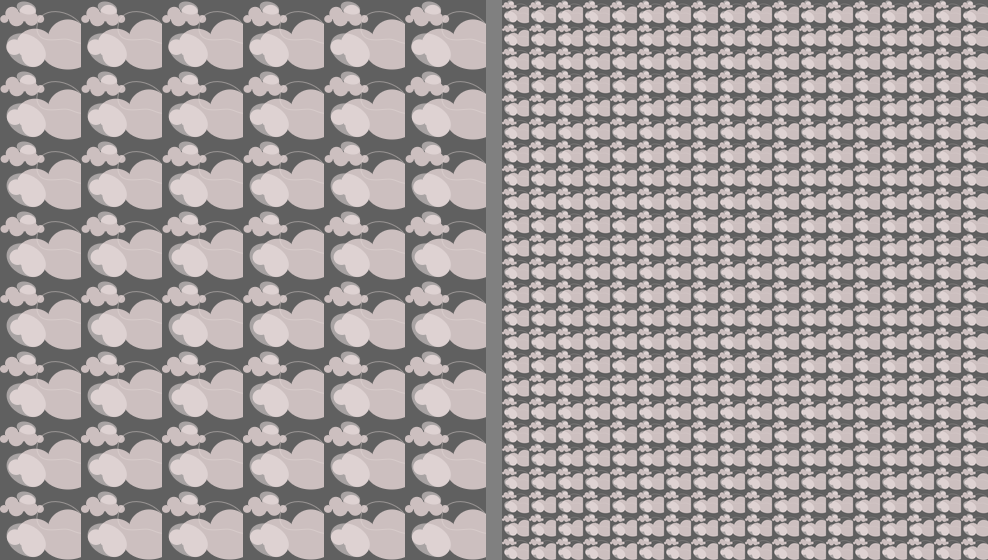
Left, the tile; right, the same tile 3 across and 3 down.
This pattern is drawn by a Shadertoy shader. Its source:

```glsl
const vec2 REPEATS = vec2(6.0, 8.0);
const vec2 TILE = vec2(167.0, 144.0);     // design units per tile, y down
const vec3 BACKGROUND = vec3(0.378, 0.378, 0.378);
const vec3 CLOUD = vec3(0.80, 0.75, 0.75);
const vec3 VEIL = vec3(0.94, 0.90, 0.90);
const vec3 THREAD = vec3(0.90, 0.86, 0.85);
const float VEIL_ALPHA = 0.5;
const float THREAD_ALPHA = 0.8;
const float THREAD_HALF_WIDTH = 0.55;
const float PUFF_DRIFT = 4.0;             // row-to-row shift of the left puff
const float SMALL_DRIFT = 0.8;
const int THREAD_STEPS = 14;

// Puffs: centre in xy, radii in zw
const vec4 SMALL_PUFFS[7] = vec4[7](
    vec4(9.0, 39.0, 8.5, 8.0), vec4(25.0, 28.0, 14.0, 14.0),
    vec4(34.0, 39.0, 15.5, 15.0), vec4(50.0, 34.0, 20.0, 10.0),
    vec4(57.0, 25.0, 17.0, 15.0), vec4(65.0, 39.0, 14.0, 14.0),
    vec4(83.0, 39.0, 8.0, 8.0));
const vec4 LARGE_PUFFS[4] = vec4[4](
    vec4(72.0, 92.0, 38.0, 33.0), vec4(69.0, 112.0, 25.0, 26.0),
    vec4(140.0, 82.0, 42.0, 42.0), vec4(140.0, 107.0, 53.0, 36.0));

float ellipse(vec2 p, vec2 radii) {
    float k = length(p / radii);
    return k * (k - 1.0) / max(length(p / (radii * radii)), 1e-4);
}

vec2 rotate(vec2 p, float angle) {
    float c = cos(angle), s = sin(angle);
    return vec2(c * p.x + s * p.y, c * p.y - s * p.x);
}

float segment(vec2 p, vec2 a, vec2 b) {
    vec2 pa = p - a, ba = b - a;
    return length(pa - ba * clamp(dot(pa, ba) / dot(ba, ba), 0.0, 1.0));
}

float bezier(vec2 p, vec2 a, vec2 b, vec2 c, vec2 d) {
    float dist = 1e5;
    vec2 last = a;
    for (int i = 1; i <= THREAD_STEPS; i++) {
        float t = float(i) / float(THREAD_STEPS), s = 1.0 - t;
        vec2 next = s * s * s * a + 3.0 * s * t * (s * b + t * c) + t * t * t * d;
        dist = min(dist, segment(p, last, next));
        last = next;
    }
    return dist;
}

float coverage(float dist, float pixel) {
    return clamp(0.5 - dist / pixel, 0.0, 1.0);
}

float cloudDistance(vec2 p, float phase) {
    float dist = 1e5;
    vec2 q = p - vec2(SMALL_DRIFT * sin(phase), 0.0);
    for (int i = 0; i < 7; i++)
        dist = min(dist, ellipse(q - SMALL_PUFFS[i].xy, SMALL_PUFFS[i].zw));
    for (int i = 0; i < 4; i++)
        dist = min(dist, ellipse(p - LARGE_PUFFS[i].xy, LARGE_PUFFS[i].zw));
    vec2 leftPuff = vec2(33.5 - PUFF_DRIFT * cos(phase), 97.0);
    return min(dist, ellipse(p - leftPuff, vec2(16.5, 16.0)));
}

float veilDistance(vec2 p) {
    float small = ellipse(rotate(p - vec2(54.5, 16.5), 0.3), vec2(20.5, 12.5));
    float large = ellipse(rotate(p - vec2(54.0, 103.0), 0.52), vec2(43.0, 31.0));
    return min(small, large);
}

float threadDistance(vec2 p) {
    vec2 left = vec2(76.0, 56.0), wave = vec2(135.0, 80.5);
    float arc = bezier(p, vec2(167.0, 51.0), vec2(145.0, 18.0), vec2(79.0, 10.0), left);
    float turn = bezier(p, left, vec2(76.0, 92.0), vec2(115.0, 80.0), wave);
    float tail = bezier(p, wave, vec2(147.0, 81.0), vec2(155.0, 88.0), vec2(167.0, 89.0));
    return min(arc, min(turn, tail));
}

void mainImage(out vec4 fragColor, in vec2 fragCoord) {
    vec2 uv = fragCoord / iResolution.xy;
    vec2 grid = vec2(uv.x, 1.0 - uv.y) * REPEATS;
    vec2 p = fract(grid) * TILE;
    float phase = 6.28318 * floor(grid.y) / REPEATS.y;
    float pixel = TILE.x * REPEATS.x / iResolution.x;

    // Clouds, cut straight at the right side of the tile
    float cut = coverage(p.x - TILE.x, pixel);
    vec3 color = mix(BACKGROUND, CLOUD, coverage(cloudDistance(p, phase), pixel) * cut);

    // Translucent veils
    color = mix(color, VEIL, VEIL_ALPHA * coverage(veilDistance(p), pixel));

    // Fine thread, faded when thinner than a pixel
    float halfWidth = max(THREAD_HALF_WIDTH, 0.5 * pixel);
    float thread = coverage(threadDistance(p) - halfWidth, pixel);
    thread *= THREAD_HALF_WIDTH / halfWidth;
    color = mix(color, THREAD, THREAD_ALPHA * thread * cut);

    fragColor = vec4(color, 1.0);
}
```
